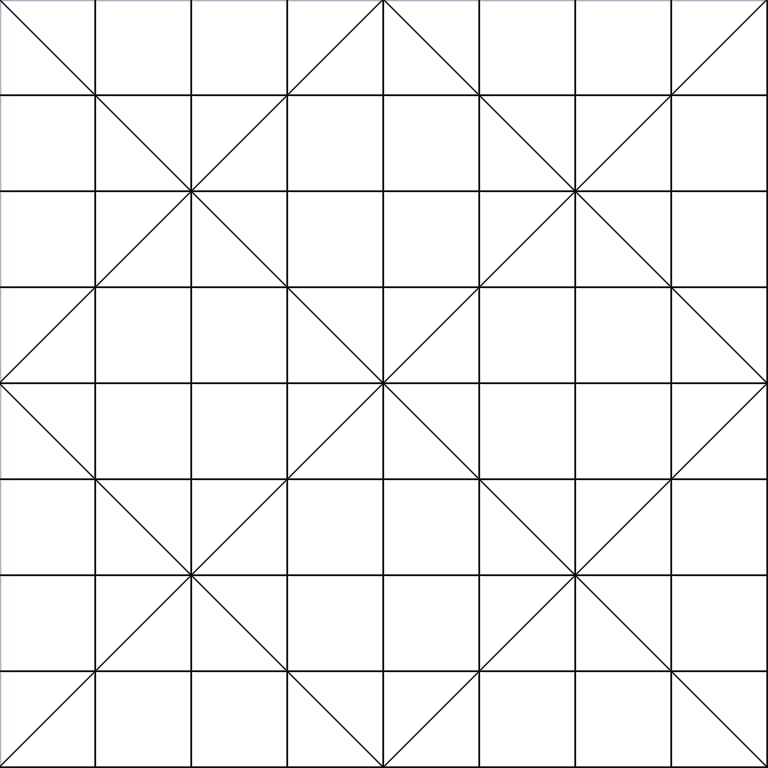
Write a WebGL 2 fragment shader that draws this pattern.

```glsl
#version 300 es
precision highp float;
// Eight by eight ruled squares crossed by diagonals every four squares,
// with a small dot wherever two diagonals meet. All lines are distances to
// periodic lattices, so the drawing wraps in both directions.

uniform vec2 u_resolution;
out vec4 outColor;

const float GRID_PERIOD = 1.0 / 8.0;
const float DIAGONAL_PERIOD = 1.0 / 2.0;
const float GRID_HALF_WIDTH = 0.00117;
const float DIAGONAL_HALF_WIDTH = 0.0009;
const float DOT_RADIUS = 0.003;
const float EDGE_HALF_WIDTH = 0.00098;

// Places the outer rules just inside the right and bottom edges.
const vec2 RULE_OFFSET = vec2(-0.000977, 0.000977);

const vec3 PAPER = vec3(1.0);
const vec3 INK = vec3(0.03);
const vec3 EDGE_TINT = vec3(0.77, 0.82, 0.90);

// Distance from each coordinate to the nearest multiple of the period.
vec2 latticeDistance(vec2 p, float period) {
    return abs(p - period * round(p / period));
}

// Smooth coverage of a shape with the given signed distance.
float coverage(float signedDistance, float pixel) {
    return clamp(0.5 - signedDistance / pixel, 0.0, 1.0);
}

float gridLines(vec2 p, float pixel) {
    vec2 d = latticeDistance(p, GRID_PERIOD);
    return coverage(min(d.x, d.y) - GRID_HALF_WIDTH, pixel);
}

float diagonalLines(vec2 p, float pixel) {
    vec2 d = latticeDistance(vec2(p.x + p.y, p.x - p.y), DIAGONAL_PERIOD);
    return coverage(min(d.x, d.y) * inversesqrt(2.0) - DIAGONAL_HALF_WIDTH, pixel);
}

// Rotated by 45 degrees, the crossings form a square lattice.
float crossingDots(vec2 p, float pixel) {
    vec2 d = latticeDistance(vec2(p.x + p.y, p.x - p.y), DIAGONAL_PERIOD);
    return coverage(length(d) * inversesqrt(2.0) - DOT_RADIUS, pixel);
}

// Pale rule beside the outer ink line, once per tile.
float edgeRule(vec2 p, float pixel) {
    vec2 d = latticeDistance(p + RULE_OFFSET, 1.0);
    return coverage(min(d.x, d.y) - EDGE_HALF_WIDTH, pixel);
}

void main() {
    vec2 uv = gl_FragCoord.xy / u_resolution;
    float pixel = 1.0 / min(u_resolution.x, u_resolution.y);
    vec2 p = uv - RULE_OFFSET;

    float ink = gridLines(p, pixel);
    ink = max(ink, diagonalLines(p, pixel));
    ink = max(ink, crossingDots(p, pixel));

    vec3 color = mix(PAPER, EDGE_TINT, edgeRule(uv, pixel));
    outColor = vec4(mix(color, INK, ink), 1.0);
}
```
